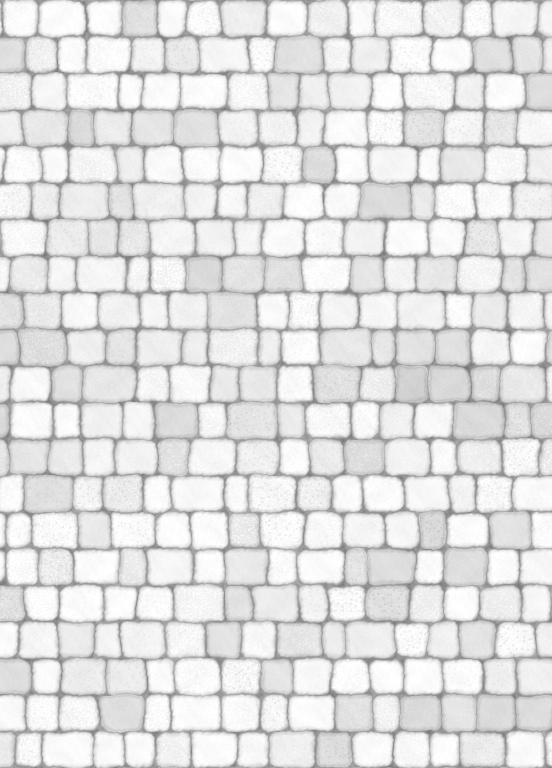
A WebGL 2 fragment shader for this texture:

```glsl
#version 300 es
precision highp float;
// Pale cobblestone paving: 21 courses of uneven, rounded stones with grey joints.
uniform vec2 u_resolution;
out vec4 fragColor;

float hash(vec2 p) {
  vec3 q = fract(p.xyx * vec3(.1031, .1030, .0973));
  q += dot(q, q.yzx + 33.33);
  return fract((q.x + q.y) * q.z);
}

// Distance to the nearest scattered point
float cellular(vec2 p) {
  vec2 cell = floor(p);
  float nearest = 2.;
  for (int j = -1; j <= 1; j++)
    for (int i = -1; i <= 1; i++) {
      vec2 c = cell + vec2(i, j);
      vec2 point = c + vec2(hash(c), hash(c + 57.3));
      nearest = min(nearest, distance(p, point));
    }
  return nearest;
}

// Layered sines for hand-cut outlines
float wobble(vec2 p) {
  return sin(p.x * 3.3 + 2. * sin(p.y * 2.1))
       + .6 * sin(p.y * 7.7 + p.x * 5. + 1.7 * sin(p.x * 4.3))
       + .4 * sin(p.x * 19. - p.y * 17. + 2. * sin(p.y * 11.));
}

// Position of a slightly slanted upright joint
float joint(float i, float row, float y) {
  float shift = hash(vec2(i, row + 11.)) - .5;
  float slant = hash(vec2(i + 31., row)) - .5;
  return i + .46 * shift + .13 * slant * y;
}

float roundedBox(vec2 p, vec2 halfSize, float radius) {
  vec2 q = abs(p) - halfSize + radius;
  return length(max(q, 0.)) + min(max(q.x, q.y), 0.) - radius;
}

void main() {
  vec2 p = gl_FragCoord.xy / u_resolution.y * 21.;
  float px = 21. / u_resolution.y;
  vec2 bent = p + .022 * vec2(wobble(p), wobble(p.yx + 7.3));

  // Find the stone within its course
  float row = floor(bent.y);
  float y = bent.y - row - .5;
  float pitch = 1.03;
  float x = bent.x / pitch + 9. * hash(vec2(row, 3.7)) + 2.;
  float i = floor(x);
  if (x < joint(i, row, y)) i -= 1.;
  else if (x > joint(i + 1., row, y)) i += 1.;
  float left = joint(i, row, y), right = joint(i + 1., row, y);
  vec2 id = vec2(i, row);

  // Stone outline with chipped edges
  vec2 local = vec2((x - .5 * (left + right)) * pitch, y);
  vec2 halfSize = vec2(.5 * (right - left) * pitch, .5);
  halfSize -= .035 + .025 * vec2(hash(id + 5.1), hash(id + 8.6));
  float chips = cellular(p * 8.);
  float d = roundedBox(local, halfSize, .12 + .09 * hash(id + 2.4));
  d += .035 * (chips - .45);

  // Stone tone: mostly near white, greyer in a band at mid height
  float grain = cellular(p * 17.) - .45;
  float band = exp(-pow((row - 11.) / 2.2, 2.));
  float tone = .988 - .13 * pow(hash(id + 17.), 3.);
  tone -= band * .11 * pow(hash(id + 41.), 2.);
  float rough = hash(id + 63.);
  tone += grain * (.02 + .07 * pow(rough, 4.));
  tone += .008 * wobble(p * 1.7 + 20. * rough);

  // Small pale flecks and dark pits on rough stones
  float fleck = 1. - smoothstep(.12, .28, cellular(p * 6. + 40.));
  tone += fleck * (hash(id + 77.) - .6) * .11 * rough;
  tone -= .10 * smoothstep(-.10, .02, d);

  // Joints darken with depth and vary along their length
  float mortar = mix(.80, .60, smoothstep(0., .06, d));
  mortar += .12 * (chips - .45) + .035 * wobble(p * .8 + 4.);
  mortar -= .05 * smoothstep(.2, .5, local.x) * hash(id + 91.);

  float edge = .012 + .5 * px;
  float shade = mix(tone, mortar, smoothstep(-edge, edge, d));
  fragColor = vec4(vec3(clamp(shade, 0., 1.)), 1.);
}
```
